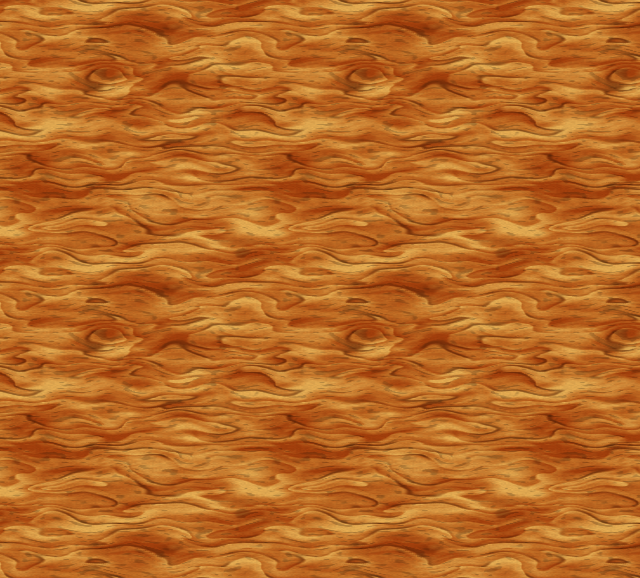
Write a Shadertoy shader that draws this texture.

```glsl
// Tiling varnished wood: streaky amber grain with an eye and a pale knot in each repeat.

float hash(vec2 cell) {
    return fract(sin(dot(cell, vec2(12.99, 78.23))) * 4375.85);
}

// Value noise that wraps once per tile; freq is the whole cell count per tile.
float tileNoise(vec2 p, vec2 freq) {
    p *= freq;
    vec2 cell = floor(p), f = p - cell;
    f = f * f * (3.0 - 2.0 * f);
    vec2 a = mod(cell, freq), b = mod(cell + 1.0, freq);
    vec2 seed = freq * 0.37;
    return mix(mix(hash(a + seed), hash(vec2(b.x, a.y) + seed), f.x),
               mix(hash(vec2(a.x, b.y) + seed), hash(b + seed), f.x), f.y);
}

// Offset from the nearest repeat of a centre.
vec2 wrapOffset(vec2 p, vec2 centre) {
    vec2 d = p - centre;
    return d - round(d);
}

float blob(vec2 d, vec2 size) {
    d /= size;
    return exp(-dot(d, d));
}

void mainImage(out vec4 fragColor, in vec2 fragCoord) {
    // Tile units, measured down from the top left corner
    vec2 p = vec2(fragCoord.x, iResolution.y - fragCoord.y) / iResolution.x * 2.458;

    // Knots spread the grain lines around them
    vec2 eyeOffset = wrapOffset(p, vec2(0.43, 0.28));
    vec2 knotOffset = wrapOffset(p, vec2(0.82, 0.775));
    float eye = blob(eyeOffset, vec2(0.10, 0.042));
    float knot = blob(knotOffset, vec2(0.12, 0.06));
    vec2 q = p;
    q.y -= 0.75 * eyeOffset.y * eye + 0.7 * knotOffset.y * knot;

    // Gentle waves and ragged streak ends
    q.y += 0.010 * sin(6.2832 * (2.0 * p.x + 3.0 * p.y))
         + 0.005 * sin(6.2832 * (5.0 * p.x - 4.0 * p.y) + 1.0)
         + 0.012 * tileNoise(p, vec2(9.0, 14.0));
    q.x += 0.10 * tileNoise(p, vec2(5.0, 32.0));

    // Growth rings: a soft fade closed by a crisp edge
    float ring = 14.0 * q.y + 2.4 * tileNoise(q, vec2(3.0, 16.0))
               + 1.3 * tileNoise(q, vec2(7.0, 40.0)) + 2.6 * eye + 0.8 * knot;
    float phase = fract(ring);
    float edge = clamp(1.5 * fwidth(ring), 0.14, 0.5);
    float fade = (1.0 - phase) * smoothstep(0.0, edge, phase);
    float line = 1.0 - smoothstep(0.0, edge, min(phase, 1.0 - phase));

    // Long streaks and fine fibres
    float streak = 0.55 * tileNoise(q, vec2(4.0, 15.0)) + 0.45 * tileNoise(q, vec2(9.0, 46.0));
    float fibre = 0.6 * tileNoise(q, vec2(22.0, 130.0)) + 0.4 * tileNoise(p, vec2(60.0, 240.0));
    float tone = 0.53 + 0.55 * (fade - 0.45) + 1.35 * (streak - 0.5) + 0.35 * (fibre - 0.5);

    // Pale heartwood: a band into the knot and a patch beside the eye
    float pale = max(blob(wrapOffset(p, vec2(0.52, 0.78)), vec2(0.27, 0.028)),
                     blob(wrapOffset(p, vec2(0.17, 0.29)), vec2(0.13, 0.035)));
    pale = smoothstep(0.1, 0.8, max(pale, knot) + 0.5 * (streak - 0.5));
    tone = mix(tone, 0.80 + 0.16 * (fade - 0.5) + 0.35 * (fibre - 0.5), 0.8 * pale);
    tone = clamp(tone, 0.0, 1.0);

    // Rust to amber to straw
    vec3 color = mix(vec3(0.62, 0.24, 0.045), vec3(0.74, 0.42, 0.14), min(2.0 * tone, 1.0));
    color = mix(color, vec3(0.87, 0.65, 0.31), max(2.0 * tone - 1.0, 0.0));

    // Dark ring lines come and go; pores fleck the surface
    float lineStrength = smoothstep(0.35, 0.8, tileNoise(p, vec2(8.0, 28.0))) * (1.0 - 0.6 * pale);
    color *= 1.0 - 0.28 * line * lineStrength;
    color *= 1.0 - 0.18 * smoothstep(0.68, 0.92, tileNoise(q, vec2(30.0, 160.0)));
    color *= 0.97 + 0.08 * tileNoise(p, vec2(150.0, 300.0));

    fragColor = vec4(color, 1.0);
}
```
